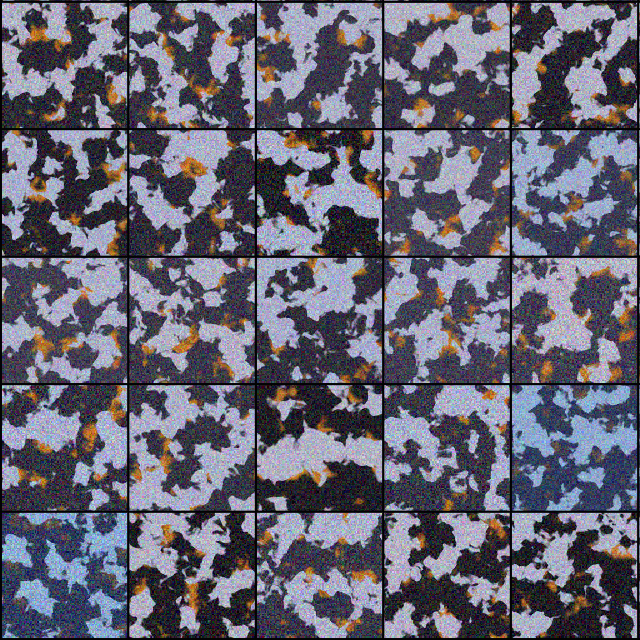
Reproduce this pattern procedurally as a WebGL 1 fragment shader.

```glsl
precision highp float;
// Five by five grid of mottled tortoiseshell tiles with dark joints and coloured grain.
uniform vec2 u_resolution;

const float TILES = 5.02;         // tiles per canvas, including the outer joint
const float MARGIN = 0.0013;      // offset of the first joint, in canvas units
const float JOINT = 0.0085;       // half width of a joint, in tile units
const float GRAIN_CELLS = 512.0;  // grain cells per canvas

const vec3 PALE = vec3(0.68, 0.69, 0.78);
const vec3 DARK = vec3(0.12, 0.11, 0.14);
const vec3 HAZE = vec3(0.29, 0.28, 0.37);
const vec3 AMBER = vec3(0.74, 0.46, 0.16);
const vec3 JOINT_COLOR = vec3(0.01, 0.01, 0.015);

float hash(vec2 p) {
  vec3 q = fract(vec3(p.xyx) * 0.1031);
  q += dot(q, q.yzx + 33.33);
  return fract((q.x + q.y) * q.z);
}

vec2 gradient(vec2 p) {
  float a = 6.28318 * hash(p);
  return vec2(cos(a), sin(a));
}

float noise(vec2 p) {
  vec2 i = floor(p);
  vec2 f = p - i;
  vec2 s = f * f * f * (f * (f * 6.0 - 15.0) + 10.0);
  vec2 e = vec2(1.0, 0.0);
  float a = dot(gradient(i), f);
  float b = dot(gradient(i + e.xy), f - e.xy);
  float c = dot(gradient(i + e.yx), f - e.yx);
  float d = dot(gradient(i + e.xx), f - e.xx);
  return mix(mix(a, b, s.x), mix(c, d, s.x), s.y);
}

// Sum of rotated octaves
float fbm(vec2 p) {
  float sum = 0.0;
  float amp = 1.0;
  for (int i = 0; i < 4; i++) {
    sum += amp * noise(p);
    p = mat2(1.6, 1.2, -1.2, 1.6) * p + 17.3;
    amp *= 0.56;
  }
  return sum;
}

// Soft blotches: dark coat with amber patches over a pale ground
vec3 coat(vec2 p, vec2 cell) {
  vec2 seed = 40.0 * cell + 200.0;
  float cool = smoothstep(0.78, 0.95, hash(cell + 71.0));
  float haze = max(hash(cell + 13.0) * 0.85, cool);
  float scale = mix(3.3, 4.5, hash(cell + 29.0));

  vec2 q = p * scale + seed;
  q += 0.16 * vec2(noise(q * 2.5 + 5.0), noise(q * 2.5 + 90.0));
  float field = fbm(q) + 0.06 + 0.22 * (0.5 - p.y);
  float cover = smoothstep(-0.08, 0.08, field);

  float patches = noise(p * 5.0 + seed + 300.0) + 0.4 * noise(p * 13.0 + seed + 500.0);
  float edge = 1.0 - smoothstep(0.12, 0.5, field);
  float amber = smoothstep(0.16, 0.42, patches) * edge * (1.0 - 0.65 * cool);

  vec3 pale = mix(PALE, vec3(0.57, 0.67, 0.80), cool);
  vec3 dark = mix(DARK, HAZE, haze);
  dark = mix(dark, vec3(0.16, 0.22, 0.36), 0.75 * cool);
  pale += 0.05 * (hash(cell + 47.0) - 0.5) * vec3(1.0, 0.2, -0.6);
  return mix(pale, mix(dark, AMBER, amber), cover);
}

// Independent triangular noise in each channel
vec3 grain(vec2 p) {
  vec2 i = floor(p);
  vec3 a = vec3(hash(i + 11.0), hash(i + 633.0), hash(i + 1277.0));
  vec3 b = vec3(hash(i + 1901.0), hash(i + 2539.0), hash(i + 3163.0));
  return a + b - 1.0;
}

float jointMask(vec2 p, float pixel) {
  vec2 d = min(p, 1.0 - p);
  return 1.0 - smoothstep(JOINT - 0.5 * pixel, JOINT + 0.5 * pixel, min(d.x, d.y));
}

void main() {
  vec2 uv = gl_FragCoord.xy / u_resolution;
  vec2 grid = (uv - MARGIN) * TILES;
  vec2 cell = floor(grid);
  vec2 local = grid - cell;
  float pixel = TILES / min(u_resolution.x, u_resolution.y);

  vec3 color = coat(local, cell);
  float strength = mix(0.17, 0.25, hash(cell + 59.0));
  color += strength * grain(uv * GRAIN_CELLS);
  color = mix(color, JOINT_COLOR, jointMask(local, pixel));
  gl_FragColor = vec4(clamp(color, 0.0, 1.0), 1.0);
}
```
